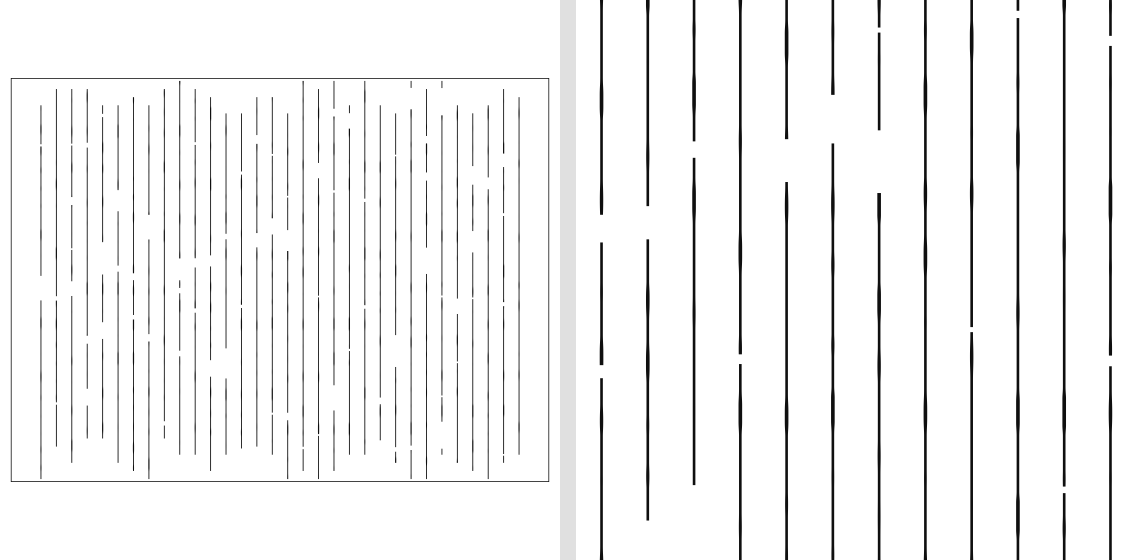
Left, the full canvas; right, a detail of the centre.
Reproduce this pattern procedurally as a WebGL 1 fragment shader.

```glsl
precision highp float;

uniform vec2 u_resolution;

float hash(vec2 p) {
    vec3 q = fract(vec3(p.xyx) * 0.1031);
    q += dot(q, q.yzx + 33.33);
    return fract((q.x + q.y) * q.z);
}

// One-dimensional gradient noise, with its own gradients for each line
float gradientNoise(float t, float seed) {
    float i = floor(t);
    float f = t - i;
    float a = (hash(vec2(i, seed)) * 2.0 - 1.0) * f;
    float b = (hash(vec2(i + 1.0, seed)) * 2.0 - 1.0) * (f - 1.0);
    return mix(a, b, f * f * f * (f * (f * 6.0 - 15.0) + 10.0));
}

// Share of a pixel covered by a band of the given half width
float band(float offset, float halfWidth, float pixel) {
    float high = min(offset + 0.5 * pixel, halfWidth);
    float low = max(offset - 0.5 * pixel, -halfWidth);
    return clamp((high - low) / pixel, 0.0, 1.0);
}

float frame(vec2 p, float pixel) {
    vec2 outer = vec2(0.4807, 0.3607);
    vec2 inner = outer - 0.0014;
    float outside = band(p.x, outer.x, pixel) * band(p.y, outer.y, pixel);
    float inside = band(p.x, inner.x, pixel) * band(p.y, inner.y, pixel);
    return outside - inside;
}

float brokenLines(vec2 p, float pixel) {
    float spacing = 0.02754;
    float line = clamp(floor(p.x / spacing + 16.0), 0.0, 31.0);
    float offset = p.x - (line - 15.5) * spacing;

    // Stroke swells in short stretches
    float swell = smoothstep(0.02, 0.25, gradientNoise(p.y * 32.0 + 40.0, line + 71.0));
    float ink = band(offset, 0.00078 + 0.0003 * swell, pixel);

    // Ends step inwards by whole units
    float top = 0.3555 - 0.0145 * floor(hash(vec2(line, 3.0)) * 4.6);
    float bottom = -0.3555 + 0.0145 * floor(hash(vec2(line, 8.0)) * 5.5);
    ink *= band(p.y - 0.5 * (top + bottom), 0.5 * (top - bottom), pixel);

    // Scattered gaps, mostly short
    for (int i = 0; i < 6; i++) {
        float slot = float(i);
        float present = step(hash(vec2(line, slot + 20.0)), 0.46);
        float centre = -0.36 + 0.12 * (slot + hash(vec2(line, slot + 30.0)));
        float size = hash(vec2(line, slot + 40.0));
        float gap = 0.0015 + 0.03 * size * size * size;
        ink *= 1.0 - present * band(p.y - centre, gap, pixel);
    }
    return ink;
}

void main() {
    float pixel = 1.0 / min(u_resolution.x, u_resolution.y);
    vec2 p = (gl_FragCoord.xy - 0.5 * u_resolution) * pixel;
    float ink = max(frame(p, pixel), brokenLines(p, pixel));
    gl_FragColor = vec4(mix(vec3(1.0), vec3(0.06), ink), 1.0);
}
```
